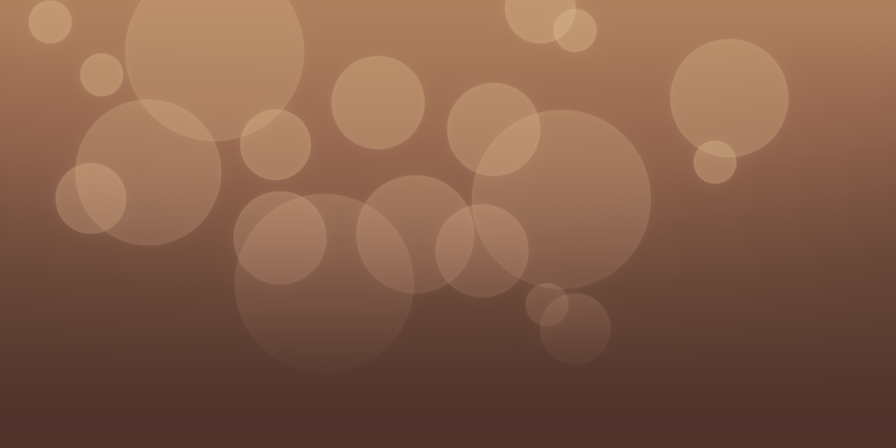
Reproduce this background procedurally as a WebGL 2 fragment shader.

```glsl
#version 300 es
precision highp float;
// Warm bokeh: translucent discs over a copper-to-umber vertical gradient.
// Discs come in six sizes, each with a bright rim and a soft outer glow;
// they fade toward the dark floor. Lengths are in canvas heights.

uniform vec2 u_resolution;
out vec4 fragColor;

const vec3 FLOOR_BROWN = vec3(0.31, 0.20, 0.17);
const vec3 UMBER = vec3(0.44, 0.30, 0.235);
const vec3 COPPER = vec3(0.61, 0.42, 0.32);
const vec3 AMBER = vec3(0.69, 0.505, 0.37);
const vec3 PALE_GOLD = vec3(0.88, 0.76, 0.57);
const vec3 PALE_ROSE = vec3(0.86, 0.66, 0.54);

// Disc centres, ordered from the smallest size to the largest
const int DISC_COUNT = 19;
const vec2 CENTRES[DISC_COUNT] = vec2[](
  vec2(0.112, 0.951), vec2(0.227, 0.833), vec2(1.284, 0.932),
  vec2(1.596, 0.638), vec2(1.221, 0.320), vec2(0.203, 0.557),
  vec2(0.615, 0.677), vec2(1.206, 0.982), vec2(1.284, 0.266),
  vec2(0.844, 0.771), vec2(0.625, 0.469), vec2(1.076, 0.440),
  vec2(1.102, 0.711), vec2(0.927, 0.477), vec2(1.628, 0.781),
  vec2(0.331, 0.615), vec2(0.479, 0.885), vec2(0.724, 0.367),
  vec2(1.253, 0.555));

// Each size: radius, and the index just past its last disc
const int SIZE_COUNT = 6;
const float RADII[SIZE_COUNT] = float[](0.048, 0.079, 0.104, 0.132, 0.163, 0.200);
const int SIZE_ENDS[SIZE_COUNT] = int[](5, 9, 13, 15, 16, 19);

// Vertical gradient, a little warmer and brighter around the middle
vec3 backdrop(vec2 p, float aspect) {
  float side = (p.x - 0.45 * aspect) / aspect;
  float y = p.y + 0.05 * (1.0 - 7.0 * side * side) * smoothstep(0.1, 0.5, p.y)
          * (1.0 - smoothstep(0.7, 1.0, p.y));
  vec3 color = mix(FLOOR_BROWN, UMBER, smoothstep(0.02, 0.52, y));
  color = mix(color, COPPER, smoothstep(0.36, 0.82, y));
  return mix(color, AMBER, smoothstep(0.72, 1.04, y));
}

// Coverage of a flat disc with a thin rim and a glow just outside it
float discLight(float dist, float pixel) {
  float fill = 1.0 - smoothstep(-pixel, pixel, dist);
  float rim = 0.17 * exp(-abs(dist) / 0.006);
  float glow = 0.20 * exp(-max(dist, 0.0) / 0.012) * (1.0 - fill);
  return fill * (0.92 + rim) + glow;
}

// Small discs are stronger; all of them dim toward the floor
float discStrength(float height, float sizeRank) {
  return 0.27 * mix(1.45, 0.95, sizeRank) * smoothstep(0.05, 0.62, height);
}

void main() {
  vec2 p = gl_FragCoord.xy / u_resolution.y;
  float aspect = u_resolution.x / u_resolution.y;
  float pixel = 1.0 / u_resolution.y;

  vec3 color = backdrop(p, aspect);
  vec3 tint = mix(PALE_ROSE, PALE_GOLD, smoothstep(0.35, 0.8, p.y));

  // Layer the discs, stepping up in size as each group ends
  int size = 0;
  for (int i = 0; i < DISC_COUNT; i++) {
    if (i >= SIZE_ENDS[size]) size++;
    float dist = length(p - CENTRES[i]) - RADII[size];
    float rank = float(size) / float(SIZE_COUNT - 1);
    color = mix(color, tint, discLight(dist, pixel) * discStrength(p.y, rank));
  }

  fragColor = vec4(color, 1.0);
}
```
